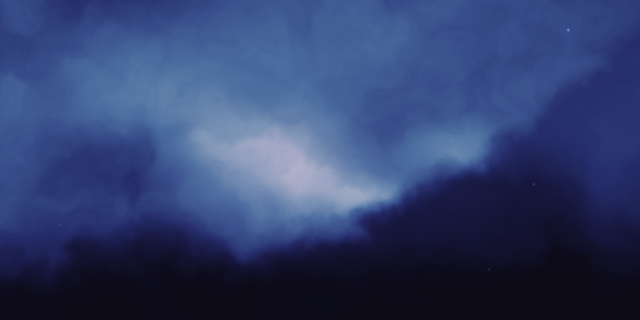
A Shadertoy shader for this background:

```glsl
// Moonlit storm clouds: a pale bank glowing in a blue night sky above a dark horizon.

const vec3 INK    = vec3(0.045, 0.038, 0.085);
const vec3 NIGHT  = vec3(0.085, 0.090, 0.240);
const vec3 INDIGO = vec3(0.145, 0.175, 0.420);
const vec3 BLUE   = vec3(0.220, 0.310, 0.550);
const vec3 STEEL  = vec3(0.300, 0.440, 0.630);
const vec3 MIST   = vec3(0.470, 0.580, 0.710);
const vec3 PEARL  = vec3(0.660, 0.700, 0.790);

vec3 hash3(vec2 p) {
    vec3 q = vec3(dot(p, vec2(127.1, 311.7)), dot(p, vec2(269.5, 183.3)), dot(p, vec2(419.2, 371.9)));
    return fract(sin(q) * 43758.55);
}

// Cellular noise: every jittered point carries a value, blended by distance
float cellNoise(vec2 p) {
    vec2 cell = floor(p), local = fract(p);
    float total = 0.0, weights = 0.0;
    for (int j = -1; j <= 1; j++)
    for (int i = -1; i <= 1; i++) {
        vec2 offset = vec2(i, j);
        vec3 h = hash3(cell + offset);
        vec2 d = offset + h.xy - local;
        float w = exp(-5.5 * dot(d, d));
        total += w * h.z;
        weights += w;
    }
    return total / weights;
}

// Octaves of cellular noise, centred on zero
float clouds(vec2 p, int octaves) {
    float sum = 0.0, amplitude = 0.5;
    for (int i = 0; i < octaves; i++) {
        sum += amplitude * (cellNoise(p) - 0.5);
        p = mat2(1.6, 1.2, -1.2, 1.6) * p + 7.3;
        amplitude *= 0.54;
    }
    return sum;
}

float glow(vec2 p, vec2 centre, vec2 radius) {
    vec2 d = (p - centre) / radius;
    return exp(-dot(d, d));
}

float beam(vec2 p, vec2 a, vec2 b, float radius) {
    vec2 ab = b - a;
    float t = clamp(dot(p - a, ab) / dot(ab, ab), 0.0, 1.0);
    float d = length(p - a - ab * t) / radius;
    return exp(-d * d);
}

// Height of the underside of the cloud, sweeping up to the right
float undersideHeight(float x) {
    return 0.25 + 0.65 * pow(max(x - 0.95, 0.0), 1.6);
}

// Tone of the lit sky, in steps of the colour ramp
float litTone(vec2 p) {
    float tone = 2.75;
    tone += 1.30 * beam(p, vec2(0.36, 0.72), vec2(0.95, 0.47), 0.17);
    tone += 0.95 * glow(p, vec2(0.92, 0.50), vec2(0.30, 0.20));
    tone += 0.85 * glow(p, vec2(1.00, 0.78), vec2(0.50, 0.33));
    tone += 0.35 * glow(p, vec2(0.08, 0.70), vec2(0.20, 0.18));
    tone += 0.55 * glow(p, vec2(0.98, 0.42), vec2(0.15, 0.09));
    tone += 1.95 * glow(p, vec2(1.17, 0.37), vec2(0.12, 0.07));
    tone += 1.90 * glow(p, vec2(1.41, 0.50), vec2(0.15, 0.10));
    tone -= 0.85 * glow(p, vec2(0.35, 0.47), vec2(0.20, 0.13));
    tone -= 0.85 * glow(p, vec2(0.38, 1.02), vec2(0.28, 0.13));
    tone -= 0.40 * glow(p, vec2(1.22, 0.64), vec2(0.15, 0.15));
    return tone;
}

// Tone of the shaded sky below the cloud
float shadeTone(vec2 p) {
    float tone = 2.0 * smoothstep(0.03, 0.62, p.y);
    tone += 0.45 * glow(p, vec2(0.95, 0.24), vec2(0.45, 0.10));
    tone += 0.35 * glow(p, vec2(1.95, 0.45), vec2(0.16, 0.18));
    return tone - 0.35 * glow(p, vec2(1.62, 0.40), vec2(0.18, 0.22));
}

vec3 ramp(float tone) {
    vec3 c = mix(INK, NIGHT, clamp(tone, 0.0, 1.0));
    c = mix(c, INDIGO, clamp(tone - 1.0, 0.0, 1.0));
    c = mix(c, BLUE, clamp(tone - 2.0, 0.0, 1.0));
    c = mix(c, STEEL, clamp(tone - 3.0, 0.0, 1.0));
    c = mix(c, MIST, clamp(tone - 4.0, 0.0, 1.0));
    return mix(c, PEARL, clamp(tone - 5.0, 0.0, 1.0));
}

void mainImage(out vec4 fragColor, in vec2 fragCoord) {
    vec2 p = fragCoord / iResolution.y;
    p.x += 1.0 - 0.5 * iResolution.x / iResolution.y;

    // Billowing distortion and fine texture
    vec2 warp = vec2(clouds(p * 4.0 + 3.0, 4), clouds(p * 4.0 + 19.0, 4));
    vec2 q = p + 0.16 * warp;
    float detail = clouds(p * vec2(4.5, 5.5) + warp * 1.5 + 40.0, 6);

    // Lit cloud over shaded sky, with a softer edge to the left
    float softness = mix(0.15, 0.07, smoothstep(0.5, 1.2, p.x));
    float above = q.y - undersideHeight(q.x) + 0.05 * detail;
    float lit = smoothstep(-softness, softness, above);
    float tone = mix(shadeTone(q), litTone(q), lit);
    tone += detail * mix(0.55, 1.25, lit);
    vec3 colour = ramp(tone);

    // Warm blush in the bright heart
    colour += vec3(0.045, 0.0, 0.01) * glow(q, vec2(0.92, 0.48), vec2(0.25, 0.16));

    // Faint stars
    vec2 stars[4] = vec2[4](vec2(1.776, 0.906), vec2(1.668, 0.424), vec2(1.527, 0.158), vec2(0.188, 0.297));
    for (int i = 0; i < 4; i++) {
        float strength = 0.5 / (1.0 + float(i));
        colour += strength * MIST * glow(p, stars[i], vec2(0.004));
    }
    fragColor = vec4(colour, 1.0);
}
```
